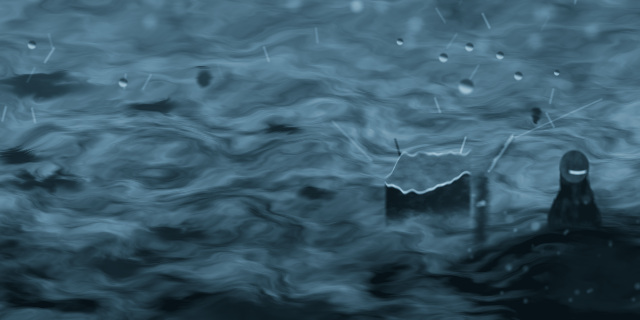
This texture is drawn by a Shadertoy shader. Its source:

```glsl
const vec3 DEEP = vec3(.025, .07, .09);
const vec3 MID = vec3(.18, .3, .36);
const vec3 PALE = vec3(.37, .53, .62);
const vec3 GLINT = vec3(.8, .9, .94);
const float RIPPLE = 1.05;
const float SWELL = 1.3;
const int STREAKS = 24;
const int SPARKS = 40;
const int BOKEH = 14;

// Dark troughs: centre, radii
const vec4 TROUGHS[12] = vec4[12](
  vec4(.13, .735, .16, .035), vec4(.47, .665, .09, .022),
  vec4(.06, .505, .08, .022), vec4(.15, .43, .13, .03),
  vec4(.99, .388, .05, .022), vec4(.55, .275, .09, .028),
  vec4(.38, .165, .1, .04), vec4(.82, .02, .25, .06),
  vec4(.645, .76, .022, .025), vec4(1.667, .64, .022, .02),
  vec4(1.88, .13, .22, .18), vec4(.88, .585, .07, .014));
// Airborne drops: centre, radius
const vec3 DROPS[9] = vec3[9](
  vec3(1.457, .73, .027), vec3(1.386, .82, .016), vec3(1.563, .827, .014),
  vec3(1.62, .763, .015), vec3(1.74, .773, .01), vec3(1.467, .853, .015),
  vec3(1.25, .87, .012), vec3(.385, .742, .016), vec3(.1, .86, .015));

float hash(vec2 p) { return fract(sin(dot(p, vec2(127.1, 311.7))) * 43758.5453); }

float noise(vec2 p) {
  vec2 i = floor(p), f = fract(p);
  f *= f * (3. - 2. * f);
  return mix(mix(hash(i), hash(i + vec2(1, 0)), f.x),
             mix(hash(i + vec2(0, 1)), hash(i + vec2(1, 1)), f.x), f.y);
}

float fbm(vec2 p) {
  float sum = 0., amp = .53;
  for (int i = 0; i < 4; i++) {
    sum += amp * noise(p);
    p = mat2(1.7, .5, -.7, 1.9) * p + 7.3;
    amp *= .5;
  }
  return sum;
}

float inside(float d, float soft) { return 1. - smoothstep(-soft, soft, d); }

float stroke(vec2 p, vec2 a, vec2 b, float width) {
  vec2 ab = b - a;
  float h = clamp(dot(p - a, ab) / dot(ab, ab), 0., 1.);
  return 1. - smoothstep(0., width, length(p - a - ab * h));
}

float water(vec2 p) {
  float near = 1. - smoothstep(.08, .45, p.y);
  float far = smoothstep(.55, .9, p.y);
  float bend = fbm(p * vec2(4, 9)) - .5;
  float swell = fbm(p * vec2(5.5, 13) + bend * 2.5) - .5;
  float ripple = fbm(p * vec2(13, 36) + bend * vec2(3, 7)) - .5;
  float tone = mix(.36, .82, smoothstep(0., .58, p.y)) - .1 * smoothstep(.75, 1., p.y);
  tone += swell * SWELL * mix(.45, 1., near);
  tone += ripple * RIPPLE * (1. - .6 * far) * (1. - .45 * near);
  tone -= .35 * smoothstep(1.35, 1.75, p.x) * (1. - smoothstep(.2, .46, p.y));
  vec2 q = p + vec2(swell, ripple * .6) * .12;
  for (int i = 0; i < 12; i++) {
    float d = length((q - TROUGHS[i].xy) / TROUGHS[i].zw);
    tone = mix(tone, .08 + .3 * far, .85 * inside(d - .9, .5));
  }
  return tone;
}

float rain(vec2 p, float tone) {
  for (int i = 0; i < BOKEH; i++) {
    float k = float(i);
    vec2 c = vec2(2. * hash(vec2(k, 1)), 1.02 - .16 * hash(vec2(k, 2)));
    tone += .2 * inside(length(p - c) - .02, .016);
  }
  tone += .5 * inside(length(p - vec2(1.115, .98)) - .016, .012);
  for (int i = 0; i < STREAKS; i++) {
    float k = float(i);
    vec2 a = vec2(2. * hash(vec2(k, 3)), mix(.6, 1., hash(vec2(k, 4))));
    vec2 b = a + vec2(hash(vec2(k, 5)) - .5, .7) * .06;
    tone += .35 * hash(vec2(k, 6)) * stroke(p, a, b, .007);
  }
  tone += .25 * stroke(p, vec2(1.61, .57), vec2(1.88, .69), .005);
  tone += .2 * stroke(p, vec2(1.04, .62), vec2(1.16, .5), .007);
  for (int i = 0; i < 9; i++) {
    vec2 d = (p - DROPS[i].xy) / DROPS[i].z;
    float lit = mix(.35, 1.75, inside(d.y + .3 * d.x, .45));
    tone = mix(tone, lit, .8 * inside(length(d) - .85, .25));
  }
  return tone;
}

float crown(vec2 p, float tone, float px) {
  float u = (p.x - 1.205) / .265, v = clamp(u, 0., 1.);
  float grain = fbm(p * vec2(35, 50)), jag = .016 * (noise(p.xx * 38.) - .5);
  float front = mix(.432, .462, v) - .043 * sin(3.1416 * pow(v, .8)) + jag;
  float back = .44 + .075 * smoothstep(0., .2, v) + .01 * v - jag;
  float span = inside(abs(u - .5) - .5, .03), line = .005 + px;
  // Dark wall, pale bowl, bright rims
  float foot = smoothstep(.28, .345, p.y + .05 * (grain - .5) - .025 * v);
  float wall = .05 + .35 * max(grain - .45, 0.) + .12 * v;
  tone = mix(tone, wall, span * foot * inside(p.y - front, .006));
  float bowl = inside(p.y - back, .004) * smoothstep(front, front + .008, p.y);
  tone = mix(tone, .45 + .55 * grain, span * bowl);
  tone += span * (.4 + 1.1 * grain) * (1. - smoothstep(0., line, abs(p.y - front)));
  tone += span * .75 * grain * (1. - smoothstep(0., line, abs(p.y - back)));
  // Torn sheet and spikes
  vec2 q = p + .025 * (grain - .5);
  tone = mix(tone, .15 + .75 * grain, .75 * stroke(q, vec2(1.48, .43), vec2(1.58, .54), .045));
  tone = mix(tone, .12, .8 * stroke(q, vec2(1.5, .25), vec2(1.51, .42), .035));
  tone += .5 * stroke(q, vec2(1.53, .47), vec2(1.597, .57), .009);
  tone += .5 * stroke(p, vec2(1.44, .525), vec2(1.455, .57), .006);
  tone -= .4 * stroke(p, vec2(1.25, .515), vec2(1.235, .565), .007);
  return tone + .7 * inside(length(q - vec2(1.505, .365)) - .008, .008);
}

float column(vec2 p, float tone) {
  vec2 d = p - vec2(1.795, .48);
  float grain = fbm(p * vec2(40, 25));
  float girth = mix(.085, .042, smoothstep(.3, .45, p.y)) + .02 * (grain - .5);
  float stem = inside(abs(d.x) - girth, .007) * inside(d.y, .01) * smoothstep(.27, .32, p.y);
  tone = mix(tone, .04 + .4 * max(grain - .4, 0.), stem);
  tone = mix(tone, .12 + .55 * grain, inside(length(d * vec2(1, .9)) - .046, .005));
  d.x -= .01;
  float arc = abs(d.y + .02 - 6. * d.x * d.x);
  return tone + 1.3 * inside(arc - .005, .004) * inside(abs(d.x) - .025, .007);
}

void mainImage(out vec4 fragColor, in vec2 fragCoord) {
  float px = 1. / iResolution.y;
  vec2 p = fragCoord * px;
  float tone = column(p, crown(p, rain(p, water(p)), px));
  // Foreground spray
  for (int i = 0; i < SPARKS; i++) {
    float k = float(i);
    vec2 c = mix(vec2(1.45, .06), vec2(2, .4), vec2(hash(vec2(k, 7)), hash(vec2(k, 8))));
    float r = mix(.003, .014, pow(hash(vec2(k, 9)), 3.));
    tone += .45 * hash(vec2(k, 10)) * inside(length(p - c) - r, .005 + px);
  }
  vec3 color = mix(DEEP, MID, clamp(tone * 2., 0., 1.));
  color = mix(color, PALE, clamp(tone * 2. - 1., 0., 1.));
  fragColor = vec4(mix(color, GLINT, clamp(tone - 1., 0., 1.)), 1);
}
```
